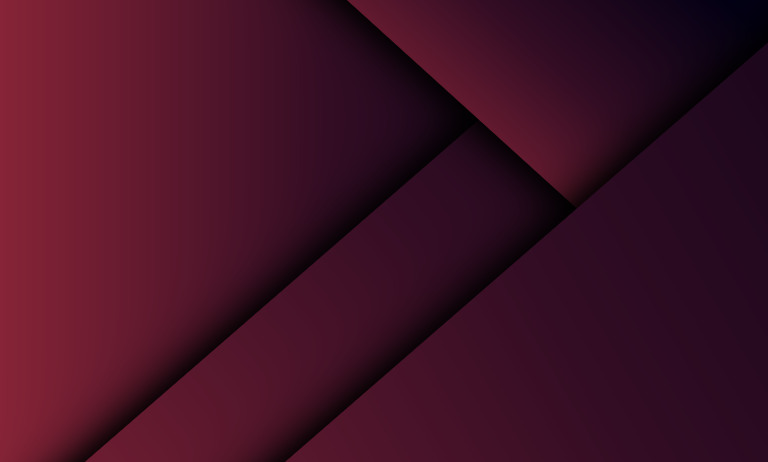
This background is drawn by a WebGL 1 fragment shader. Its source:

```glsl
precision highp float;

uniform vec2 u_resolution;

// Ruby through plum to navy
vec3 ramp(float t) {
  vec3 plum = vec3(0.20, 0.05, 0.14);
  vec3 warm = mix(vec3(0.53, 0.14, 0.215), plum, clamp(t * 2.0, 0.0, 1.0));
  return mix(warm, vec3(0.01, 0.0, 0.08), clamp(t * 2.0 - 1.0, 0.0, 1.0));
}

// Light left at a distance outside a raised edge
float shade(float outside) {
  float d = max(outside, 0.0) / 0.052;
  return 1.0 - 0.84 * exp(-pow(d, 1.4));
}

// Antialiased coverage of the positive side of an edge
float cover(float side) {
  return clamp(side * u_resolution.y + 0.5, 0.0, 1.0);
}

void main() {
  vec2 p = gl_FragCoord.xy / u_resolution.y;
  p.x *= 1.669 * u_resolution.y / u_resolution.x;

  // Signed distances to the three panel edges
  float rising = dot(p, vec2(0.654, -0.756));
  float bandEdge = rising - 0.1205;
  float frontEdge = rising - 0.405;
  float topEdge = dot(p, vec2(0.670, 0.742)) - 1.247;

  // Left panel and diagonal band
  vec3 color = ramp(p.x * 0.70) * shade(-bandEdge);
  vec3 band = ramp(0.10 + 0.39 * dot(p, vec2(0.756, 0.654)));
  color = mix(color, band, cover(bandEdge));

  // Upper panel, casting its shadow down to the left
  color *= shade(-topEdge);
  color = mix(color, ramp(0.22 + 1.4 * topEdge), cover(topEdge));

  // Front panel, above all the others
  color *= shade(-frontEdge);
  vec3 front = ramp(0.09 + 0.34 * dot(p, vec2(0.87, 0.5)));
  color = mix(color, front, cover(frontEdge));

  gl_FragColor = vec4(color, 1.0);
}
```
